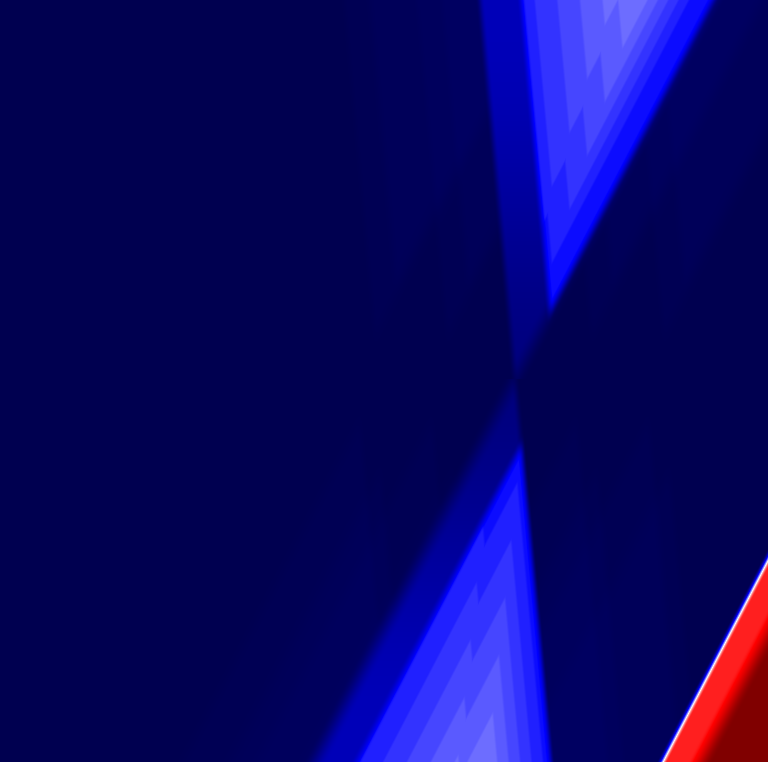
This background is drawn by a Shadertoy shader. Its source:

```glsl
// Draws a blue double cone of nested wedges on navy, with a red slanted corner.

const float SLOPE_A = 0.521;   // horizontal run of the slanted edge per unit height
const float SLOPE_B = -0.092;  // horizontal run of the steep edge per unit height
const vec2 CROSSING = vec2(0.6706, 0.4987);

// Diverging ramp: navy, blue, white, red, maroon.
vec3 divergingColor(float t) {
    vec3 navy = vec3(0.0, 0.0, 0.3);
    vec3 blue = vec3(0.0, 0.0, 1.0);
    vec3 red = vec3(1.0, 0.0, 0.0);
    vec3 maroon = vec3(0.5, 0.0, 0.0);
    vec3 c = mix(navy, blue, clamp(t * 4.0, 0.0, 1.0));
    c = mix(c, vec3(1.0), clamp(t * 4.0 - 1.0, 0.0, 1.0));
    c = mix(c, red, clamp(t * 4.0 - 2.0, 0.0, 1.0));
    return mix(c, maroon, clamp(t * 4.0 - 3.0, 0.0, 1.0));
}

// Coverage of a wedge opening up (dir = 1) or down (dir = -1) from its tip.
float wedge(vec2 p, vec2 tip, float dir, float softA, float softB) {
    vec2 q = p - tip;
    float insideA = dir * (SLOPE_A * q.y - q.x);
    float insideB = dir * (q.x - SLOPE_B * q.y);
    return smoothstep(-softA, softA, insideA) * smoothstep(-softB, softB, insideB);
}

// Faint evenly spaced wedges behind the cone.
float faintWedges(vec2 p, float dir) {
    float startX = dir > 0.0 ? -0.182 : -0.202;
    float sum = 0.0;
    for (int i = 0; i < 5; i++) {
        vec2 tip = vec2(startX + 0.094 * float(i), dir * 0.059);
        sum += wedge(p, tip, dir, 0.014, 0.006);
        tip += vec2(0.027, dir * 0.066);
        sum += wedge(p, tip, dir, 0.014, 0.006);
    }
    return 0.006 * sum;
}

// Stepped brightness from nested, two-pointed contours.
float nestedSteps(vec2 p, float dir) {
    bool up = dir > 0.0;
    vec2 tip = up ? vec2(0.048, 0.151) : vec2(0.003, -0.135);
    vec2 stride = up ? vec2(0.023, 0.07) : vec2(-0.008, -0.075);
    vec2 fork = up ? vec2(-0.023, 0.03) : vec2(-0.045, -0.055);
    float sum = 0.0;
    for (int i = 0; i < 5; i++) {
        float first = wedge(p, tip, dir, 0.002, 0.002);
        float second = wedge(p, tip + fork, dir, 0.002, 0.002);
        sum += max(first, second);
        tip += stride;
    }
    return 0.019 * sum;
}

void mainImage(out vec4 fragColor, in vec2 fragCoord) {
    vec2 p = fragCoord / iResolution.x - CROSSING;
    float dir = p.y > 0.0 ? 1.0 : -1.0;

    // Navy ground with faint wedges
    float level = 0.005 + faintWedges(p, dir);

    // Outer cone, dim at the crossing
    float band = mix(0.07, 0.15, smoothstep(0.0, 0.45, abs(p.y)));
    float outer = wedge(p, vec2(0.0), dir, 0.016, 0.006);
    level = mix(level, band, outer);

    // Bright inner cone
    vec2 innerTip = dir > 0.0 ? vec2(0.0455, 0.0873) : vec2(0.008, -0.0873);
    float inner = wedge(p, innerTip, dir, 0.008, 0.006);
    level = mix(level, 0.262 + nestedSteps(p, dir), inner);

    // Red corner behind a thin white rim
    float across = p.x - SLOPE_A * p.y;
    level = mix(level, 0.72, smoothstep(0.444, 0.458, across));
    level = mix(level, 1.0, smoothstep(0.485, 0.518, across));

    fragColor = vec4(divergingColor(level), 1.0);
}
```
